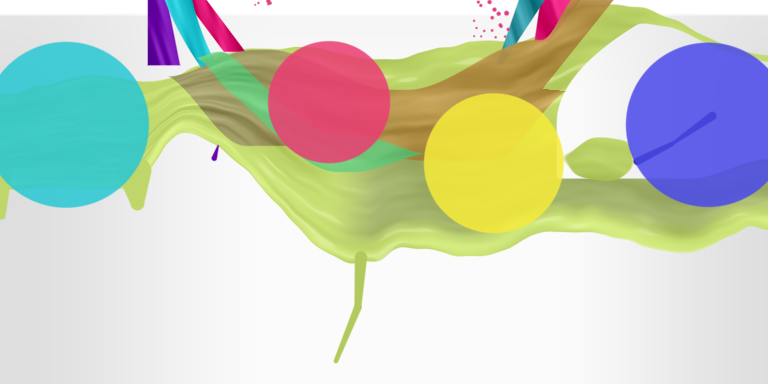
Reproduce this background procedurally as a Shadertoy shader.

```glsl
// Ribbon of lime paint with bright splashes and four translucent discs on a pale studio backdrop.

#define S smoothstep

float hash(vec2 p) {
    vec3 q = fract(p.xyx * 0.1031);
    q += dot(q, q.yzx + 33.33);
    return fract((q.x + q.y) * q.z);
}

float noise(vec2 p) {
    vec2 i = floor(p), f = p - i;
    f *= f * (3.0 - 2.0 * f);
    return mix(mix(hash(i), hash(i + vec2(1, 0)), f.x),
               mix(hash(i + vec2(0, 1)), hash(i + 1.0), f.x), f.y);
}

// Soft coverage, positive inside
float cover(float d) {
    float w = 1.0 / iResolution.y;
    return S(-w, w, d);
}

// Segment whose radius tapers from ra to rb
float taper(vec2 p, vec2 a, vec2 b, float ra, float rb) {
    float t = clamp(dot(p - a, b - a) / dot(b - a, b - a), 0.0, 1.0);
    return cover(mix(ra, rb, t) - length(p - mix(a, b, t)));
}

// Streak hanging from the top edge down to a given depth
float streak(vec2 p, float center, float halfWidth, float depth) {
    return cover(min(halfWidth - abs(p.x - center), depth - 1.0 + p.y));
}

float lowerEdge(float x) {
    return 0.51 + 0.145 * S(0.33, 0.48, x) - 0.34 * S(0.48, 0.93, x)
         + 0.042 * S(0.96, 1.05, x) - 0.026 * S(1.10, 1.20, x)
         + 0.067 * S(1.24, 1.44, x) - 0.054 * S(1.50, 1.78, x)
         + 0.062 * S(1.80, 1.96, x);
}

float upperEdge(float x) {
    return 0.755 + 0.05 * S(0.0, 0.25, x) - 0.02 * S(0.27, 0.38, x)
         + 0.09 * S(0.38, 0.66, x) - 0.03 * S(0.80, 0.98, x)
         + 0.045 * S(1.0, 1.25, x) + 0.1 * S(1.33, 1.55, x)
         - 0.13 * S(1.60, 2.0, x);
}

vec3 backdrop(vec2 p) {
    float light = mix(0.87, 0.985, S(0.0, 0.75, p.x) * S(2.05, 1.4, p.x));
    light = mix(light, 0.93, 0.4 * S(0.75, 0.96, p.y));
    return vec3(mix(light, 1.0, S(0.955, 0.967, p.y)));
}

vec3 disc(vec3 col, vec2 p, vec2 center, float radius, vec3 tint) {
    return mix(col, tint, 0.86 * cover(radius - length(p - center)));
}

void mainImage(out vec4 fragColor, in vec2 fragCoord) {
    vec2 p = fragCoord / iResolution.y;
    p.x *= 2.0 * iResolution.y / iResolution.x;
    float ripple = 0.012 * (noise(p * 22.0) - 0.5);
    float low = lowerEdge(p.x) + ripple, up = upperEdge(p.x) + ripple;
    float across = (p.y - low) / (up - low);
    float grain = noise(vec2(p.x * 5.0 + across, across * 13.0));
    float fine = noise(vec2(p.x * 12.0 - across * 2.0, across * 34.0));
    float folds = 0.65 * grain + 0.35 * fine - 0.5;
    vec3 back = backdrop(p), col = back;

    // Lime body: olive folds inside, bright rim outside
    vec3 lime = vec3(0.75, 0.84, 0.42);
    float olive = S(0.85, 1.0, p.x) * S(0.03, 0.09, p.y - low) * S(0.70, 0.58, p.y);
    vec3 paint = mix(lime, vec3(0.63, 0.69, 0.41), olive) + 0.16 * folds;
    paint += 0.06 * S(0.025, 0.0, abs(p.y - low - 0.018));
    paint = mix(paint, vec3(0.90, 0.95, 0.72), 0.4 * S(0.76, 0.9, fine) * (1.0 - olive));
    col = mix(col, paint, cover(min(p.y - low, up - p.y)));

    // Open loop on the right, with a small blob inside
    float wall = 1.45 + 3.2 * pow(max(p.y - 0.68, 0.0), 2.0);
    float floorY = 0.535 + 0.05 * S(1.8, 2.0, p.x);
    float roof = up - mix(0.05, 0.016, S(1.62, 1.8, p.x));
    float hole = min(min(p.x - wall, p.y - floorY), roof - p.y);
    col = mix(col, back, cover(hole));
    float blob = 1.0 - length((p - vec2(1.565, 0.585)) / vec2(0.09, 0.055));
    col = mix(col, lime - 0.06 + 0.2 * folds, cover(blob * 0.06 + ripple * 1.5));

    // Drips
    col = mix(col, lime - 0.05, taper(p, vec2(0.94, 0.33), vec2(0.932, 0.20), 0.016, 0.009));
    col = mix(col, lime - 0.05, taper(p, vec2(0.932, 0.20), vec2(0.875, 0.06), 0.010, 0.006));
    col = mix(col, lime, taper(p, vec2(0.35, 0.55), vec2(0.358, 0.47), 0.045, 0.018));
    col = mix(col, lime, taper(p, vec2(0.0, 0.54), vec2(0.003, 0.44), 0.03, 0.012));

    // Streaks at the top
    float t = 1.0 - p.y;
    vec3 purple = vec3(0.42, 0.02, 0.66), cyan = vec3(0.12, 0.76, 0.82), magenta = vec3(0.84, 0.05, 0.42);
    float sheen = 0.3 * (noise(vec2(p.x * 70.0 - t * 22.0, t * 7.0)) - 0.5);
    col = mix(col, purple + sheen, streak(p, 0.41 + 0.1 * t, 0.025 + 0.1 * t, 0.17));
    col = mix(col, magenta + sheen, streak(p, 0.51 + 0.75 * t, 0.028, 0.135));
    col = mix(col, cyan + sheen, streak(p, 0.465 + 0.3 * t + 0.9 * t * t, 0.036 - 0.08 * t, 0.18));
    col = mix(col, magenta + sheen, streak(p, 1.46 - 0.45 * t, 0.052 - 0.3 * t, 0.11));
    col = mix(col, vec3(0.15, 0.55, 0.60) + sheen, streak(p, 1.385 - 0.5 * t, 0.034 - 0.16 * t, 0.17));

    // Brown veil with a green swath running through it
    float veilTop = 0.80 + 0.07 * S(0.43, 0.66, p.x) - 0.104 * S(0.70, 1.02, p.x)
                  + 0.13 * S(1.06, 1.40, p.x) + 0.12 * S(1.41, 1.51, p.x);
    float veilLow = 0.81 - 0.19 * S(0.41, 0.64, p.x) - 0.04 * S(0.75, 1.15, p.x) + 0.19 * S(1.28, 1.50, p.x);
    float veilEnd = mix(1.49, 1.41 + 0.8 * (p.y - 0.765), S(0.76, 0.77, p.y));
    float veil = cover(min(min(veilTop - p.y, p.y - veilLow), veilEnd - p.x));
    vec3 brown = mix(vec3(0.60, 0.57, 0.38), vec3(0.72, 0.57, 0.29), S(0.6, 1.1, p.x));
    col = mix(col, brown + 0.28 * folds, 0.92 * veil);
    float swath = 0.85 - 0.25 * S(0.50, 0.88, p.x);
    float girth = 0.05 * S(0.50, 0.60, p.x) * S(1.13, 0.92, p.x) - 0.002;
    col = mix(col, vec3(0.38, 0.77, 0.46) + 0.2 * folds, 0.9 * cover(girth - abs(p.y - swath)));

    // Scattered droplets
    for (int i = 0; i < 26; i++) {
        vec2 h = vec2(hash(vec2(i, 3)), hash(vec2(i, 17)));
        vec2 spot = i < 20 ? vec2(1.21 + 0.12 * h.x, 0.88 + 0.13 * h.y) : vec2(0.66 + 0.05 * h.x, 0.985 + 0.02 * h.y);
        col = mix(col, vec3(0.88, 0.25, 0.50), cover(0.002 + 0.007 * h.x * h.y - length(p - spot)));
    }
    col = mix(col, purple, taper(p, vec2(0.568, 0.62), vec2(0.558, 0.588), 0.002, 0.007));

    // Thin splash behind the right disc
    vec3 ink = vec3(0.15, 0.12, 0.45);
    col = mix(col, ink, taper(p, vec2(1.66, 0.58), vec2(1.75, 0.625), 0.010, 0.006));
    col = mix(col, ink, taper(p, vec2(1.75, 0.625), vec2(1.855, 0.698), 0.004, 0.011));

    // Translucent discs
    col = disc(col, p, vec2(0.172, 0.675), 0.216, vec3(0.16, 0.78, 0.83));
    col = disc(col, p, vec2(0.857, 0.734), 0.159, vec3(0.92, 0.24, 0.45));
    col = disc(col, p, vec2(1.286, 0.575), 0.182, vec3(0.96, 0.92, 0.23));
    col = disc(col, p, vec2(1.844, 0.675), 0.214, vec3(0.29, 0.29, 0.92));
    fragColor = vec4(clamp(col, 0.0, 1.0), 1.0);
}
```
